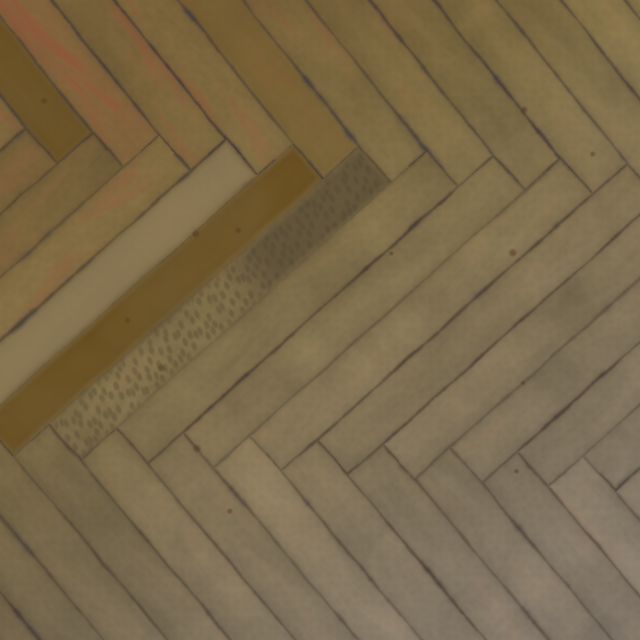
This texture is drawn by a Shadertoy shader. Its source:

```glsl
#define PLANK_WIDTH 0.074
#define PLANK_LENGTH 0.651
#define GRAIN_DIR vec2(0.747, 0.665)
#define LAYOUT_ORIGIN vec2(0.429, -0.053)
#define SEAM_WIDTH 0.0025
#define SEAM_COLOR vec3(0.28, 0.23, 0.19)
#define WARM_WOOD vec3(0.510, 0.432, 0.255)
#define COOL_WOOD vec3(0.525, 0.482, 0.430)
#define RED_STAIN vec3(0.55, 0.34, 0.23)
#define OCHRE_STAIN vec3(0.41, 0.31, 0.13)
#define GREY_STAIN vec3(0.35, 0.30, 0.21)
#define KNOT_DENSITY 0.2

float hash(vec2 p) {
    return fract(sin(dot(p, vec2(127.1, 311.7))) * 4375.85);
}

// Layered, warped sines, roughly -1 to 1
float waves(vec2 p) {
    float sum = 0.0, amp = 0.5;
    for (int i = 0; i < 5; i++) {
        p += 0.6 * sin(p.yx * 1.3 + float(i) * 1.7);
        sum += amp * sin(p.x) * cos(p.y);
        p = mat2(1.4, 1.1, -1.1, 1.4) * p + 2.3;
        amp *= 0.6;
    }
    return sum;
}

// Cellular distances: nearest speck in x, nearest sparse knot in y
vec2 cellDistances(vec2 p) {
    vec2 cell = floor(p), nearest = vec2(1.0);
    for (int y = -1; y <= 1; y++)
    for (int x = -1; x <= 1; x++) {
        vec2 c = cell + vec2(x, y);
        vec2 center = c + 0.15 + 0.7 * vec2(hash(c), hash(c + 31.0));
        float d = length(p - center);
        nearest.x = min(nearest.x, d);
        if (hash(c + 7.0) < KNOT_DENSITY)
            nearest.y = min(nearest.y, d / mix(0.4, 0.9, hash(c + 53.0)));
    }
    return nearest;
}

// 1 on the plank with the given index, else 0
float isPlank(float id, float index) {
    return 1.0 - step(0.5, abs(id - index));
}

void mainImage(out vec4 fragColor, in vec2 fragCoord) {
    vec2 uv = fragCoord / iResolution.xy;

    // Axes along and across the planks of the middle band
    vec2 q = vec2(dot(uv, GRAIN_DIR), dot(uv, vec2(GRAIN_DIR.y, -GRAIN_DIR.x)));
    q -= LAYOUT_ORIGIN;
    q += 0.0018 * vec2(waves(uv * 22.0), waves(uv * 22.0 + 5.0));

    // Herringbone: each middle plank is shifted by one width
    float s = q.x - floor(q.y / PLANK_WIDTH) * PLANK_WIDTH;
    float band = s < 0.0 ? -1.0 : (s > PLANK_LENGTH ? 1.0 : 0.0);
    bool middle = band == 0.0;

    // The outer bands lean slightly steeper than a right angle
    float across = q.y;
    if (band > 0.0) across = q.x - PLANK_LENGTH - 0.05 * max(q.x - PLANK_LENGTH - q.y, 0.0);
    if (band < 0.0) across = q.x + 0.03 * max(q.y - q.x - PLANK_WIDTH, 0.0);
    across /= PLANK_WIDTH;
    float along = middle ? q.x : q.y;
    float id = floor(across);
    float side = PLANK_WIDTH * (0.5 - abs(fract(across) - 0.5));
    float end = middle ? min(s, PLANK_LENGTH - s) : abs(q.y - (id + 1.0) * PLANK_WIDTH);
    float edge = min(side, end);
    float seed = hash(vec2(id, band * 3.0 + 11.0));
    float mid = middle ? 1.0 : 0.0, top = max(band, 0.0);

    // Light runs from warm at the top to cool at the lower right
    float cool = smoothstep(-0.5, 0.95, uv.x * 0.6 - uv.y * 0.95 + 0.22);
    vec3 color = mix(WARM_WOOD, COOL_WOOD, cool);
    float worn = smoothstep(0.55, 1.15, uv.y + 0.35 - 0.75 * uv.x);
    color *= 1.0 - 0.13 * worn;
    color *= 1.0 - 0.16 * smoothstep(0.5, 0.0, uv.x) * smoothstep(0.5, 0.0, uv.y);

    // Tone of each plank, soft blotches, fibres and mottling
    float blotch = waves(uv * 11.0 + seed * 20.0);
    float fibre = waves(vec2(along * 14.0, across * 5.0) + seed * 40.0);
    vec2 cells = cellDistances(uv * 9.0 + 3.0);
    color *= 1.0 + (seed - 0.5) * mix(0.07, 0.2, worn);
    color *= 1.0 + 0.08 * blotch + 0.045 * fibre;
    color *= 1.0 + 0.03 * waves(uv * 45.0 + seed * 9.0);
    float speck = cellDistances(uv * 75.0).x;
    color *= 1.0 + 0.05 * (speck - 0.4);

    // Red wear, strongest at the upper left
    float red = smoothstep(0.0, 0.7, fibre + 0.3 * blotch);
    color = mix(color, RED_STAIN, red * (0.06 + 0.5 * worn * smoothstep(0.2, 0.8, seed)));
    color = mix(color, RED_STAIN, 0.12 * worn);

    // Planks of unlike finish, with blurred borders
    float soft = smoothstep(-0.006, 0.012, edge);
    color = mix(color, OCHRE_STAIN, mid * isPlank(id, -3.0) * soft * (0.85 + 0.25 * blotch));
    color = mix(color, vec3(0.55, 0.48, 0.35), mid * isPlank(id, -4.0) * soft * 0.7);
    color = mix(color, OCHRE_STAIN, top * isPlank(id, -7.0) * soft * (0.75 + 0.3 * blotch));
    color = mix(color, OCHRE_STAIN + 0.04, top * isPlank(id, -3.0) * soft * 0.5);
    color = mix(color, RED_STAIN, top * isPlank(id, -6.0) * soft * (0.25 + 0.55 * red));

    // Grey scuff, and short dark flecks on the rest of that plank
    float scuffed = mid * isPlank(id, -2.0) * soft;
    float scuff = smoothstep(0.17, 0.28, along + 0.05 * blotch);
    float fleck = 1.0 - smoothstep(0.15, 0.5, cellDistances(vec2(along * 75.0, across * 4.0 + along * 30.0)).x);
    color = mix(color, GREY_STAIN, scuffed * (0.75 * scuff + 0.45 * fleck * (1.0 - 0.6 * scuff)));

    // Knots
    color = mix(color, vec3(0.32, 0.22, 0.14), 0.5 * (1.0 - smoothstep(0.02, 0.09, cells.y)));

    // Seams break up along their run and are darkest in the top band
    float line = floor(across + 0.5);
    float wear = 0.5 + 0.5 * waves(vec2(along * 17.0, line * 3.7 + band));
    float crumble = 0.5 + 0.5 * waves(vec2(along * 70.0, line * 5.1));
    float depth = mix(0.35, 0.7, hash(vec2(line, band + 5.0))) + 0.1 * top;
    depth *= mix(0.4, 1.3, wear) * mix(0.65, 1.3, crumble);
    if (middle && side < end && abs(line + 2.0) < 1.5) depth *= 0.25;
    float width = SEAM_WIDTH * mix(0.6, 1.4, wear) * mix(0.8, 1.2, crumble);
    float offset = 0.0009 * waves(uv * 85.0);
    float seam = exp(-pow((edge + offset) / width, 2.0));
    float stain = smoothstep(0.66, 0.9, wear) * (1.0 - smoothstep(0.0, 0.01, side + 3.0 * offset));
    color *= 1.0 - 0.09 * exp(-edge / 0.008);
    color = mix(color, vec3(0.32, 0.29, 0.29), stain * 0.5);
    color = mix(color, mix(SEAM_COLOR, vec3(0.24, 0.20, 0.21), top), seam * clamp(depth, 0.0, 0.9));

    fragColor = vec4(clamp(color, 0.0, 1.0), 1.0);
}
```
